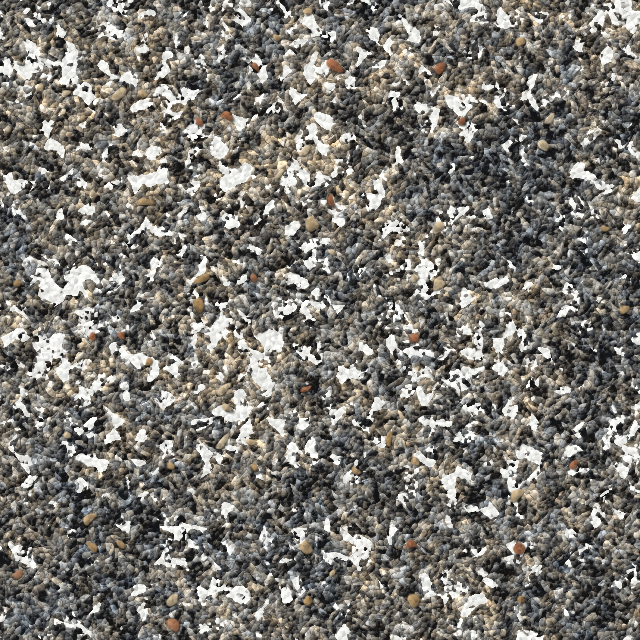
Reproduce this texture procedurally as a WebGL 2 fragment shader.

```glsl
#version 300 es
precision highp float;

uniform vec2 u_resolution;
out vec4 fragColor;

// Cells per canvas height
const float BROAD_SCALE = 7.0;
const float CLUSTER_SCALE = 19.0;
const float COARSE_SCALE = 60.0;
const float MEDIUM_SCALE = 112.0;
const float FINE_SCALE = 205.0;
const float LICHEN_SCALE = 52.0;
const float PEBBLE_SCALE = 24.0;

// Tone and contrast
const float BASE_TONE = 0.42;
const float BROAD_CONTRAST = 0.30;
const float COARSE_CONTRAST = 0.28;
const float MEDIUM_CONTRAST = 0.50;
const float FINE_CONTRAST = 0.36;
const float RELIEF = 0.20;
const float CREVICE_DEPTH = 0.42;
const float DARKEST = 0.07;
const vec2 LIGHT_DIR = vec2(-0.6, 0.8);

// Scattered parts
const float LICHEN_LOW = 0.80;
const float LICHEN_HIGH = 0.91;
const float PEBBLE_CHANCE = 0.11;

// Colours
const vec3 STONE_TINT = vec3(1.025, 0.995, 0.935);
const vec3 SHADOW_TINT = vec3(1.01, 0.99, 0.99);
const vec3 HUE_SHIFT = vec3(0.16, 0.02, -0.18);
const vec3 LICHEN = vec3(0.95, 0.95, 0.935);
const vec3 OCHRE = vec3(0.62, 0.50, 0.34);
const vec3 RUST = vec3(0.60, 0.40, 0.29);
const vec3 CREAM = vec3(0.77, 0.71, 0.60);

vec3 hash3(vec2 p) {
    vec3 q = fract(p.xyx * vec3(0.1031, 0.1030, 0.0973));
    q += dot(q, q.yxz + 33.33);
    return fract((q.xxy + q.yzz) * q.zyx);
}

// Soft cellular noise: x tone, y hue, z lit slope, w distance from crevice
vec4 grains(vec2 p, float sharpness) {
    vec2 cell = floor(p);
    vec3 sum = vec3(0.0);
    float total = 0.0;
    float nearest = 9.0;
    float second = 9.0;
    for (int y = -1; y <= 1; y++) {
        for (int x = -1; x <= 1; x++) {
            vec2 id = cell + vec2(x, y);
            vec3 h = hash3(id);
            vec2 offset = p - id - h.xy;
            float size = fract(h.x * 53.0);
            float d = dot(offset, offset) - 0.2 * size;
            float weight = exp(-sharpness * d);
            sum += weight * vec3(h.z, fract(h.z * 37.0), dot(offset, LIGHT_DIR));
            total += weight;
            second = min(second, max(nearest, d));
            nearest = min(nearest, d);
        }
    }
    return vec4(sum / total, smoothstep(0.0, 0.22, second - nearest));
}

// Layered sines that bend the cell borders
vec2 warp(vec2 p) {
    vec2 bend = sin(p.yx * vec2(83.0, 97.0) + 2.0 * sin(p * 41.0));
    bend += 0.5 * sin(p.yx * vec2(211.0, 189.0) + 1.7 * bend.yx);
    return p + 0.0035 * bend;
}

// Sparse rounded stones with a cast shadow
vec3 addPebble(vec3 ground, vec2 p, float grit) {
    vec2 id = floor(p);
    vec3 h = hash3(id + 731.0);
    vec3 look = hash3(id + 417.0);
    if (h.z > PEBBLE_CHANCE) return ground;

    vec2 offset = fract(p) - mix(vec2(0.38), vec2(0.62), h.xy);
    float angle = atan(offset.y, offset.x);
    float wobble = 1.0 + 0.09 * sin(2.0 * angle + 6.28 * look.y)
                       + 0.06 * sin(3.0 * angle + 6.28 * h.x);
    float radius = mix(0.13, 0.29, look.x * look.x) * wobble;
    float body = 1.0 - smoothstep(-0.04, 0.04, length(offset) - radius);
    float shade = 1.0 - smoothstep(-0.06, 0.06, length(offset + 0.05 * LIGHT_DIR) - radius);

    vec3 stone = mix(OCHRE, CREAM, look.y);
    stone = mix(stone, RUST, smoothstep(0.7, 0.8, look.z));
    stone *= 0.94 + 0.28 * dot(offset, LIGHT_DIR) / radius + 0.28 * (grit - 0.5);
    return mix(ground * (1.0 - 0.6 * shade), stone, body);
}

void main() {
    vec2 uv = gl_FragCoord.xy / u_resolution.y;
    vec2 bent = warp(uv);

    vec4 broad = grains(bent * BROAD_SCALE + 11.0, 5.0);
    vec4 cluster = grains(bent * CLUSTER_SCALE + 53.0, 5.0);
    vec4 coarse = grains(bent * COARSE_SCALE + 101.0, 13.0);
    vec4 medium = grains(bent * MEDIUM_SCALE + 211.0, 15.0);
    vec4 fine = grains(uv * FINE_SCALE + 307.0, 13.0);
    vec4 patches = grains(bent * LICHEN_SCALE + 503.0, 10.0);

    // Grain tones, relief and dark gaps
    float region = 0.5 * (broad.x + cluster.x) - 0.5;
    float tone = BASE_TONE + BROAD_CONTRAST * region;
    tone += COARSE_CONTRAST * (coarse.x - 0.5);
    tone += MEDIUM_CONTRAST * (medium.x - 0.5);
    tone += FINE_CONTRAST * (fine.x - 0.5);
    tone += RELIEF * (0.6 * coarse.z + medium.z + 0.7 * fine.z);
    tone *= 1.0 - CREVICE_DEPTH * (1.0 - medium.w) * (1.0 - 0.5 * coarse.w);
    tone = max(tone, DARKEST + 0.06 * fine.x);

    // Warm stone, neutral shadow, small hue changes per grain
    vec3 color = tone * mix(SHADOW_TINT, STONE_TINT, smoothstep(0.1, 0.4, tone));
    float hue = 0.6 * (medium.y - 0.5) + 0.5 * (coarse.y - 0.5) + region;
    color *= 1.0 + hue * HUE_SHIFT;

    // Ragged pale crust
    float crust = patches.x + 0.5 * region
                + 0.30 * (medium.x - 0.5) + 0.20 * (fine.x - 0.5);
    float cover = smoothstep(LICHEN_LOW, LICHEN_HIGH, crust);
    vec3 crustColor = LICHEN * (0.98 + 0.16 * (fine.x - 0.5) + 0.12 * medium.z);
    color = mix(color, crustColor, cover);

    color = addPebble(color, bent * PEBBLE_SCALE, fine.x);
    fragColor = vec4(clamp(color, 0.0, 1.0), 1.0);
}
```
